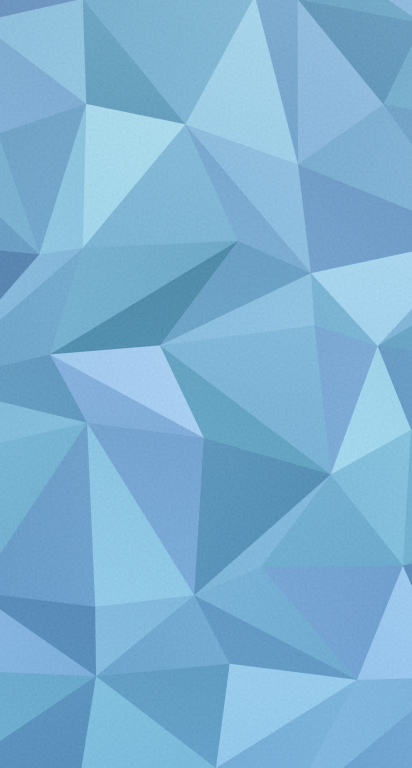
Write a Shadertoy shader that draws this background.

```glsl
// Low-poly backdrop: irregular blue triangles with faint shading and fine paper grain.

vec2 hash2(vec2 p) {
    vec3 q = fract(vec3(p.xyx) * vec3(0.1031, 0.1030, 0.0973));
    q += dot(q, q.yzx + 33.33);
    return fract((q.xx + q.yz) * q.zy);
}

float gradientDot(vec2 cell, vec2 offset) {
    return dot(hash2(cell + 71.0) * 2.0 - 1.0, offset);
}

float gradientNoise(vec2 p) {
    vec2 i = floor(p), f = p - i, u = f * f * (3.0 - 2.0 * f);
    vec2 e = vec2(1.0, 0.0);
    return mix(mix(gradientDot(i, f), gradientDot(i + e, f - e), u.x),
               mix(gradientDot(i + e.yx, f - e.yx), gradientDot(i + 1.0, f - 1.0), u.x), u.y);
}

// Jittered, row-staggered lattice; the jitter is small enough that no quad folds over
vec2 meshVertex(vec2 id) {
    vec2 jitter = (hash2(id + 19.0) - 0.5) * 0.7;
    return id + vec2(0.4 * mod(id.y, 2.0), 0.0) + jitter;
}

float cross2(vec2 a, vec2 b) { return a.x * b.y - a.y * b.x; }

float signedArea(vec2 a, vec2 b, vec2 c) { return cross2(b - a, c - a); }

// Distance to the line through a and b, positive on its left
float edgeDistance(vec2 p, vec2 a, vec2 b) {
    return cross2(normalize(b - a), p - a);
}

float triangleDistance(vec2 p, vec2 a, vec2 b, vec2 c) {
    return min(edgeDistance(p, a, b), min(edgeDistance(p, b, c), edgeDistance(p, c, a)));
}

// Evenly spread ranks pass through a logistic curve, so mid blues dominate
vec3 facetColor(vec2 id, float side, vec2 fromCentre) {
    vec2 rnd = hash2(id + 43.0 + side * 57.0);
    float rank = fract(dot(id, vec2(0.7549, 0.5698)) + side * 0.382 + rnd.x * 0.16);
    rank = clamp(rank, 0.015, 0.985);
    float shade = 0.54 + 0.138 * log(rank / (1.0 - rank));
    float angle = 6.2832 * rnd.y;
    shade += 0.07 * dot(fromCentre, vec2(cos(angle), sin(angle)));

    vec3 color = mix(vec3(0.30, 0.50, 0.65), vec3(0.62, 0.80, 0.92), shade);
    color += vec3(0.0, 0.018, 0.028) * 4.0 * shade * (1.0 - shade);
    return color + (rnd.x - 0.5) * vec3(0.035, -0.035, 0.025); // teal to violet
}

void mainImage(out vec4 fragColor, in vec2 fragCoord) {
    vec2 uv = fragCoord / iResolution.y;
    vec2 p = uv * 7.0 + vec2(0.35, 0.2);
    float edgeWidth = 5.0 / iResolution.y;
    vec2 base = floor(p);
    vec4 sum = vec4(0.0);

    // Blend the facets of nearby quads by their coverage
    for (int y = -1; y <= 1; y++)
    for (int x = -2; x <= 1; x++) {
        vec2 id = base + vec2(x, y);
        vec2 a = meshVertex(id), b = meshVertex(id + vec2(1, 0));
        vec2 c = meshVertex(id + 1.0), d = meshVertex(id + vec2(0, 1));

        // Split along a valid diagonal, with a random bias between the two
        float areaAC = min(signedArea(a, b, c), signedArea(a, c, d));
        float areaBD = min(signedArea(a, b, d), signedArea(b, c, d));
        float bias = hash2(id + 91.0).x;
        bool splitAC = areaAC * (0.4 + bias) > areaBD * (1.4 - bias);

        for (int k = 0; k < 2; k++) {
            vec2 v0 = k == 0 ? a : (splitAC ? a : b);
            vec2 v1 = k == 0 ? b : c;
            vec2 v2 = k == 0 && splitAC ? c : d;
            float dist = triangleDistance(p, v0, v1, v2);
            float cover = smoothstep(-edgeWidth, edgeWidth, dist);
            vec2 centre = (v0 + v1 + v2) / 3.0;
            sum += cover * vec4(facetColor(id, float(k), p - centre), 1.0);
        }
    }
    vec3 color = sum.rgb / max(sum.a, 0.001);

    // Purer blue towards the bottom, then grain
    color += (uv.y - 0.5) * vec3(0.04, 0.01, -0.02);
    color += 0.03 * gradientNoise(uv * 310.0);
    fragColor = vec4(clamp(color, 0.0, 1.0), 1.0);
}
```
